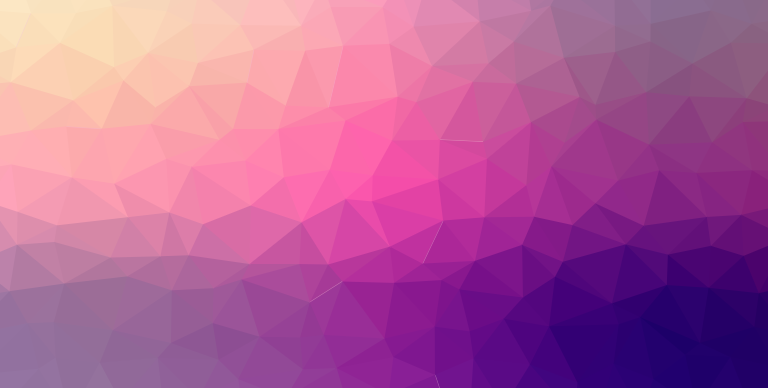
Give the GLSL for this background, as a Shadertoy shader.

```glsl
// Colour stops from bottom to top, along the left side
const vec3 RISE[9] = vec3[9](
    vec3(0.58, 0.46, 0.64), vec3(0.57, 0.44, 0.62), vec3(0.63, 0.46, 0.63),
    vec3(0.82, 0.54, 0.68), vec3(0.99, 0.63, 0.72), vec3(1.00, 0.69, 0.71),
    vec3(0.99, 0.785, 0.70), vec3(0.985, 0.875, 0.73), vec3(0.985, 0.905, 0.77));

// Light absorbed from left to right
const vec3 FADE[9] = vec3[9](
    vec3(0.0), vec3(0.005, 0.02, 0.03), vec3(0.01, 0.085, 0.035),
    vec3(0.0, 0.185, 0.035), vec3(0.01, 0.325, 0.045), vec3(0.18, 0.40, 0.09),
    vec3(0.36, 0.455, 0.16), vec3(0.45, 0.48, 0.20), vec3(0.44, 0.49, 0.23));

const vec3 SEAM_COLOR = vec3(0.95, 0.75, 0.85);
const float SEAM_WIDTH = 0.003;
const float JITTER = 0.72;

vec2 hash2(vec2 cell) {
    vec3 q = fract(cell.xyx * vec3(0.1031, 0.1030, 0.0973));
    q += dot(q, q.yzx + 33.33);
    return fract((q.xx + q.yz) * q.zy);
}

vec3 ramp(vec3 stops[9], float t) {
    float s = clamp(t, 0.0, 1.0) * 8.0;
    int i = min(int(s), 7);
    return mix(stops[i], stops[i + 1], s - float(i));
}

vec3 gradientColor(vec2 uv) {
    return clamp(ramp(RISE, uv.y) - ramp(FADE, uv.x), 0.0, 1.0);
}

// Jittered mesh vertex of a grid cell
vec2 vertex(vec2 cell, vec2 size) {
    return (cell + 0.5 + (hash2(cell + 40.0) - 0.5) * JITTER) * size;
}

// Signed distance to a line, positive on its left
float edgeDistance(vec2 p, vec2 a, vec2 b) {
    vec2 e = b - a;
    return (e.x * (p.y - a.y) - e.y * (p.x - a.x)) / length(e);
}

// Adds one flat counter-clockwise triangle, weighted by pixel coverage
void addFacet(inout vec4 sum, vec2 p, vec2 a, vec2 b, vec2 c, float aspect, float pixel) {
    float ab = edgeDistance(p, a, b);
    float inside = min(ab, min(edgeDistance(p, b, c), edgeDistance(p, c, a)));
    float coverage = clamp(inside / pixel + 0.5, 0.0, 1.0);

    vec2 center = (a + b + c) / 3.0;
    vec2 seed = hash2(floor(center * 1000.0));
    vec3 color = gradientColor(center / vec2(aspect, 1.0));
    color += (seed.x - 0.5) * 0.02;

    // A few facets carry a faint bright seam
    float seam = step(0.97, seed.y) * (1.0 - smoothstep(0.0, SEAM_WIDTH, abs(ab)));
    color = mix(color, SEAM_COLOR, 0.4 * seam);
    sum += vec4(color, 1.0) * coverage;
}

void mainImage(out vec4 fragColor, in vec2 fragCoord) {
    float pixel = 1.0 / iResolution.y;
    float aspect = iResolution.x * pixel;
    vec2 p = fragCoord * pixel;
    vec2 size = vec2(aspect / 17.0, 0.101);
    vec2 home = floor(p / size - 0.5);
    vec4 sum = vec4(0.0);

    // Split each nearby quad along its shorter diagonal
    for (int y = -1; y <= 1; y++) {
        for (int x = -1; x <= 1; x++) {
            vec2 cell = home + vec2(x, y);
            vec2 a = vertex(cell, size);
            vec2 b = vertex(cell + vec2(1.0, 0.0), size);
            vec2 c = vertex(cell + vec2(1.0, 1.0), size);
            vec2 d = vertex(cell + vec2(0.0, 1.0), size);
            if (distance(a, c) < distance(b, d)) {
                addFacet(sum, p, a, b, c, aspect, pixel);
                addFacet(sum, p, c, d, a, aspect, pixel);
            } else {
                addFacet(sum, p, d, a, b, aspect, pixel);
                addFacet(sum, p, b, c, d, aspect, pixel);
            }
        }
    }
    fragColor = vec4(sum.rgb / max(sum.a, 0.0001), 1.0);
}
```
